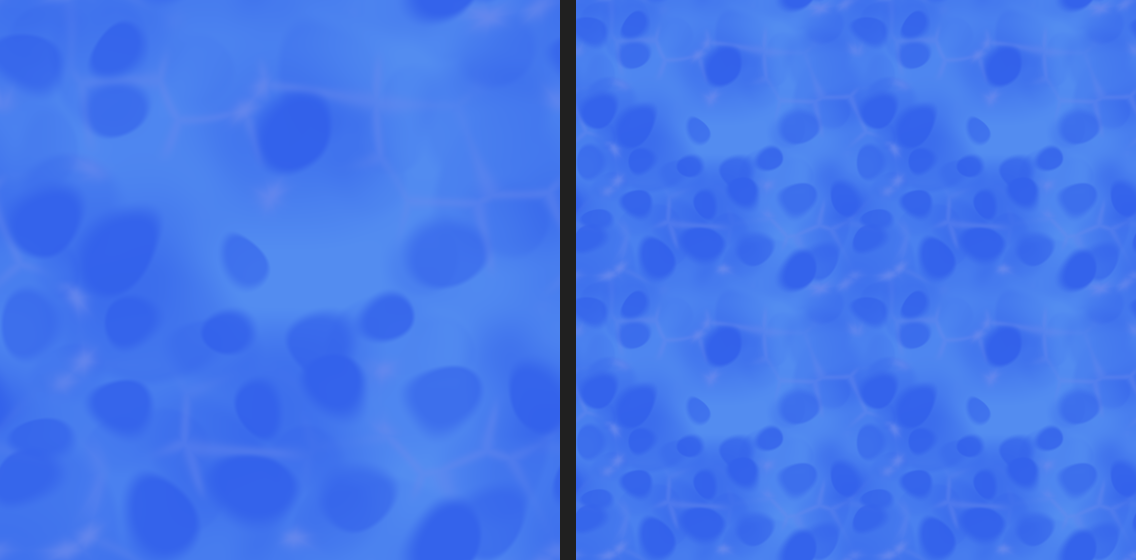
Left: one tile. Right: repeated 2 by 2.
This texture is drawn by a Shadertoy shader. Its source:

```glsl
// Soft blue liquid texture: layers of blurred, egg-shaped dark cells over a
// cloudy light ground, with pale violet glints and threads between the cells.
// All grids wrap at whole repeats, so the tile has no seam.

const vec3 DEEP_BLUE = vec3(0.192, 0.372, 0.918);
const vec3 SKY_BLUE = vec3(0.325, 0.550, 0.943);
const vec3 PALE_VIOLET = vec3(0.41, 0.535, 0.930);

// Integer hash: four random values in 0..1 for a wrapped grid cell
vec4 hashCell(vec2 cell, float period, uint seed) {
    uvec2 c = uvec2(mod(cell, period));
    uvec4 v = uvec4(c.x, c.y, seed, c.x + 57u * c.y) * 1664525u + 1013904223u;
    for (int i = 0; i < 2; i++) {
        v += v.yzxy * v.wxyz;
        v ^= v >> 16u;
    }
    return vec4(v & 0xffffu) / 65535.0;
}

// Smooth value noise that wraps after period cells
float wrapNoise(vec2 uv, float period, uint seed) {
    vec2 p = uv * period;
    vec2 cell = floor(p);
    vec2 f = p - cell;
    f = f * f * f * (f * (f * 6.0 - 15.0) + 10.0);
    float a = hashCell(cell, period, seed).x;
    float b = hashCell(cell + vec2(1, 0), period, seed).x;
    float c = hashCell(cell + vec2(0, 1), period, seed).x;
    float d = hashCell(cell + vec2(1, 1), period, seed).x;
    return mix(mix(a, b, f.x), mix(c, d, f.x), f.y);
}

vec2 cellCentre(vec2 cell, float period, uint seed) {
    return cell + 0.5 + 0.7 * (hashCell(cell, period, seed).xy - 0.5);
}

// Egg-shaped spot whose edge is crisp on one side and blurred on the other
float eggCover(vec2 p, float radius, float angle, float stretch) {
    vec2 axis = vec2(cos(angle), sin(angle));
    vec2 q = vec2(dot(p, axis), dot(p, vec2(-axis.y, axis.x))) / radius;
    q *= vec2(1.0 / stretch, stretch * (1.0 + 0.15 * clamp(q.x, -1.5, 1.5)));
    float r = length(q);
    float side = 0.5 + 0.5 * q.y / max(r, 0.001);
    float blur = mix(0.10, 0.36, side);
    return 1.0 - smoothstep(1.0 - blur, 1.0 + blur, r);
}

// Combined cover of one layer of scattered spots
float spotLayer(vec2 uv, float period, uint seed, vec2 radii, float presence) {
    vec2 p = uv * period;
    float gap = 1.0;
    for (int y = -1; y <= 1; y++)
    for (int x = -1; x <= 1; x++) {
        vec2 cell = floor(p) + vec2(x, y);
        vec4 rnd = hashCell(cell, period, seed + 11u);
        float radius = mix(radii.x, radii.y, rnd.x);
        float stretch = mix(1.0, 1.22, rnd.z);
        vec2 offset = p - cellCentre(cell, period, seed);
        float cover = eggCover(offset, radius, 6.2832 * rnd.y, stretch);
        float strength = step(rnd.w, presence) * mix(0.6, 1.0, rnd.w / presence);
        gap *= 1.0 - cover * strength;
    }
    return 1.0 - gap;
}

// Distances to the three nearest cell centres, in cell units
vec3 nearestThree(vec2 uv, float period, uint seed) {
    vec2 p = uv * period;
    vec3 near = vec3(9.0);
    for (int y = -1; y <= 1; y++)
    for (int x = -1; x <= 1; x++) {
        float d = length(p - cellCentre(floor(p) + vec2(x, y), period, seed));
        if (d < near.x) near = vec3(d, near.xy);
        else if (d < near.y) near = vec3(near.x, d, near.y);
        else near.z = min(near.z, d);
    }
    return near;
}

float bell(float x, float width) {
    return exp(-x * x / (width * width));
}

void mainImage(out vec4 fragColor, in vec2 fragCoord) {
    vec2 uv = fragCoord / iResolution.xy;

    // Gentle bending of all shapes
    vec2 bend = vec2(wrapNoise(uv, 6.0, 1u), wrapNoise(uv, 6.0, 2u)) - 0.5;
    vec2 p = uv + 0.035 * bend;

    // Cloudy ground
    float cloud = 0.7 * wrapNoise(p, 4.0, 3u) + 0.3 * wrapNoise(p, 8.0, 4u);
    float tone = 0.66 + 0.95 * (cloud - 0.5);

    // Large faint cells, then small deep ones
    tone -= 0.22 * spotLayer(p, 4.0, 21u, vec2(0.34, 0.58), 0.8);
    tone -= 0.13 * spotLayer(p, 7.0, 22u, vec2(0.28, 0.50), 0.5);
    float deep = spotLayer(p, 6.0, 23u, vec2(0.25, 0.42), 0.72);
    tone = mix(tone, 0.03, 0.92 * deep);
    vec3 color = mix(DEEP_BLUE, SKY_BLUE, clamp(tone, 0.0, 1.0));

    // Pale threads along cell borders and glints where three cells meet
    vec3 near = nearestThree(p, 6.0, 23u);
    float threadMask = smoothstep(0.50, 0.80, wrapNoise(uv, 5.0, 31u));
    float glintMask = smoothstep(0.45, 0.75, wrapNoise(uv, 7.0, 32u));
    float thread = 0.40 * threadMask * bell(near.y - near.x, 0.11);
    float glint = 0.80 * glintMask * bell(near.z - near.x, 0.20);
    float pale = max(thread, glint) * (1.0 - 0.8 * deep);
    color = mix(color, PALE_VIOLET, pale);

    fragColor = vec4(color, 1.0);
}
```
